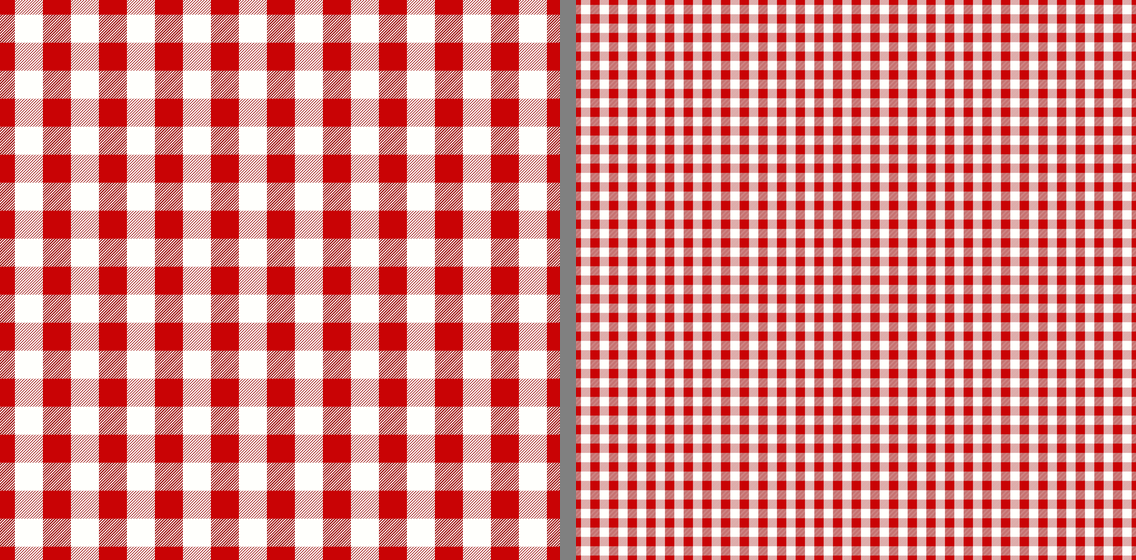
Left, the tile; right, the same tile 3 across and 3 down.
Reproduce this pattern procedurally as a WebGL 2 fragment shader.

```glsl
#version 300 es
precision highp float;
// Red and white gingham: solid squares where two bands cross, and
// diagonally hatched squares where a single band lies over white.
// Bands and hatching are box-filtered pulse waves with whole repeat counts.

#define REPEATS 10.0
#define HATCHES_PER_REPEAT 20.0
#define BAND_WIDTH 0.5
#define BAND_CENTER vec2(0.016, -0.012)
#define COLUMN_HATCH_WIDTH 0.53
#define ROW_HATCH_WIDTH 0.32
#define HATCH_SOFTNESS 1.3
#define WHITE vec3(1.0, 1.0, 0.99)
#define RED vec3(0.79, 0.01, 0.02)
#define HATCH_RED vec3(0.60, 0.01, 0.01)

uniform vec2 u_resolution;
out vec4 fragColor;

// Area under a unit-period pulse wave from 0 to t
float pulseArea(float t, float width) {
    return floor(t) * width + min(fract(t), width);
}

// Pulse wave centered on whole numbers, averaged over a filter footprint
float pulse(float t, float width, float footprint) {
    float start = t + 0.5 * (width - footprint);
    return (pulseArea(start + footprint, width) - pulseArea(start, width)) / footprint;
}

void main() {
    vec2 uv = gl_FragCoord.xy / u_resolution;
    float pixel = 1.0 / min(u_resolution.x, u_resolution.y);

    // Vertical and horizontal bands
    vec2 cell = uv * REPEATS - BAND_CENTER;
    float column = pulse(cell.x, BAND_WIDTH, pixel * REPEATS);
    float row = pulse(cell.y, BAND_WIDTH, pixel * REPEATS);

    // Rising diagonal hatching, heavier on columns than on rows
    float hatchCount = REPEATS * HATCHES_PER_REPEAT;
    float diagonal = (uv.x - uv.y) * hatchCount;
    float footprint = HATCH_SOFTNESS * pixel * hatchCount;
    float columnHatch = pulse(diagonal, COLUMN_HATCH_WIDTH, footprint);
    float rowHatch = pulse(diagonal, ROW_HATCH_WIDTH, footprint);

    // Layer the hatched squares, then the solid crossings
    vec3 columnColor = mix(WHITE, HATCH_RED, columnHatch);
    vec3 rowColor = mix(WHITE, HATCH_RED, rowHatch);
    vec3 color = mix(mix(WHITE, rowColor, row), mix(columnColor, RED, row), column);
    fragColor = vec4(color, 1.0);
}
```
